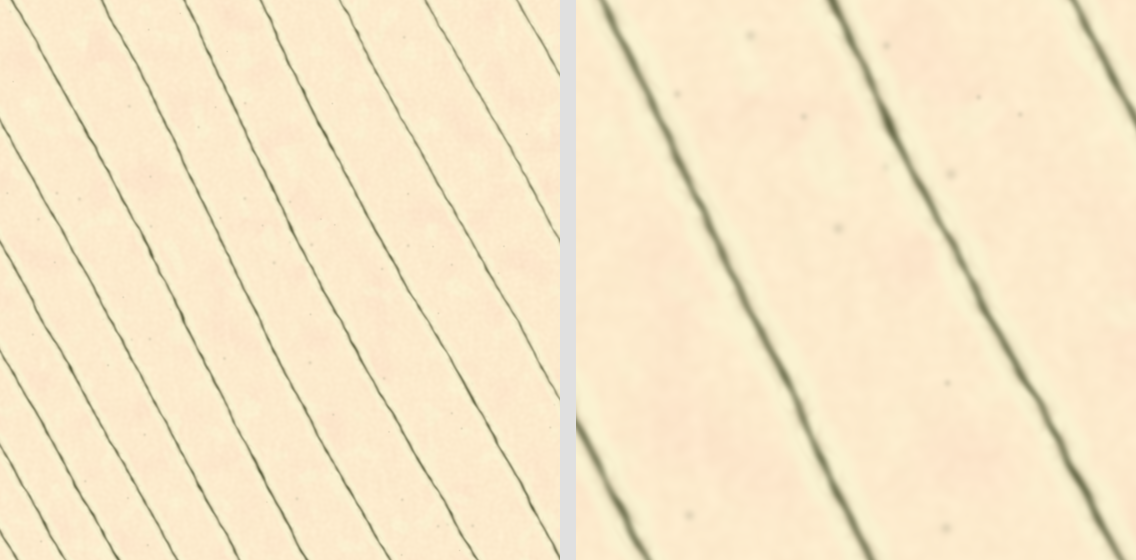
Left: the whole. Right: its middle third, enlarged.
Give the GLSL for this pattern, as a three.js fragment shader.

```glsl
// Twelve fine contour strokes slanting down across warm cream paper.
// Each stroke is a slope with a fanned spacing, bent by a travelling wave and
// gradient noise; its ink swells into knots inside a mottled pale fringe.

varying vec2 vUv;

const vec3 PAPER = vec3(0.991, 0.921, 0.802);
const vec3 BLUSH = vec3(0.990, 0.885, 0.785);
const vec3 HALO = vec3(0.980, 0.953, 0.822);
const vec3 SHADOW = vec3(0.925, 0.875, 0.750);
const vec3 INK = vec3(0.36, 0.37, 0.24);
const float SLOPE_COS = 0.87;

vec2 hash2(vec2 p) {
  p = vec2(dot(p, vec2(127.1, 311.7)), dot(p, vec2(269.5, 183.3)));
  return fract(sin(p) * 43758.55);
}

// Gradient noise, roughly -0.7 to 0.7
float corner(vec2 cell, vec2 offset) {
  return dot(hash2(cell) * 2.0 - 1.0, offset);
}

float noise(vec2 p) {
  vec2 i = floor(p);
  vec2 f = p - i;
  vec2 u = f * f * f * (f * (f * 6.0 - 15.0) + 10.0);
  vec2 e = vec2(1.0, 0.0);
  float low = mix(corner(i, f), corner(i + e.xy, f - e.xy), u.x);
  float high = mix(corner(i + e.yx, f - e.yx), corner(i + e.xx, f - e.xx), u.x);
  return mix(low, high, u.y);
}

// Horizontal position of stroke k at a given depth below the top edge
float strokeX(float k, float depth) {
  float x = 0.017 + 0.5417 * depth + (0.151 - 0.0078 * depth) * k;
  x += 0.0143 * pow(max(-k, 0.0), 1.6);
  x += 0.0143 * smoothstep(-2.0, 1.0, k) * sin(0.4 + k + 4.5 * depth);
  float row = k * 7.37 + 0.4;
  x += 0.006 * noise(vec2(depth * 13.0, row + 90.0));
  return x + 0.0028 * noise(vec2(depth * 55.0, row + 180.0));
}

// Ink coverage at distance d from stroke k: soft profile, uneven, with knots
float strokeInk(float d, float k, float depth) {
  float row = k * 5.31 + 0.6;
  float knot = smoothstep(0.12, 0.42, noise(vec2(depth * 28.0, row)));
  float uneven = noise(vec2(depth * 80.0, row + 60.0));
  float fade = 1.0 - 0.2 * smoothstep(2.5, 5.0, k);
  float width = (0.0026 + 0.0004 * knot + 0.0006 * uneven) * mix(0.8, 1.0, fade);
  float strength = (0.62 + 0.22 * knot + 0.35 * uneven) * fade;
  return strength * exp(-d * d / (width * width));
}

// Sparse soft dots, at most one in each cell
float specks(vec2 p, float count, float share) {
  vec2 cell = floor(p * count);
  vec2 place = 0.2 + 0.6 * hash2(cell + 17.0);
  vec2 chance = hash2(cell + 53.0);
  float d = length(fract(p * count) - place) / count;
  float radius = mix(0.0015, 0.0035, chance.y);
  return step(chance.x, share) * exp(-d * d / (radius * radius));
}

// Cream ground with pink and yellow patches, grain and specks
vec3 paper(vec2 p) {
  float pink = smoothstep(0.0, 0.45, noise(p * 14.0 + 4.0));
  float yellow = smoothstep(0.12, 0.4, noise(p * 24.0 + 70.0));
  float grain = noise(p * 110.0) + 0.7 * noise(p * vec2(70.0, 25.0) + 40.0);
  vec3 colour = mix(PAPER, BLUSH, 0.6 * pink);
  colour = mix(colour, HALO, 0.6 * yellow);
  colour += 0.02 * grain * vec3(0.6, 1.0, 1.1);
  return mix(colour, SHADOW * 0.88, 0.5 * specks(p, 24.0, 0.16));
}

void main() {
  float depth = 1.0 - vUv.y;
  float ink = 0.0;
  float nearest = 1.0;
  for (int i = 0; i < 12; i++) {
    float k = float(i) - 5.0;
    float d = (vUv.x - strokeX(k, depth)) * SLOPE_COS;
    ink = max(ink, strokeInk(d, k, depth));
    nearest = min(nearest, abs(d));
  }

  // Pale fringe, mottled shadow beside the strokes, then the ink itself
  float mottle = noise(vUv * 75.0 + 11.0);
  float patchy = noise(vUv * 45.0 + 31.0);
  float halo = 1.0 - smoothstep(0.008, 0.018, nearest + 0.008 * patchy);
  float skirt = 1.0 - smoothstep(0.003, 0.011, nearest + 0.008 * mottle);
  vec3 colour = mix(paper(vUv), HALO, 0.9 * halo);
  colour = mix(colour, SHADOW, 0.8 * skirt * smoothstep(-0.25, 0.2, mottle));
  colour = mix(colour, INK, clamp(ink, 0.0, 1.0));
  gl_FragColor = vec4(colour, 1.0);
}
```
